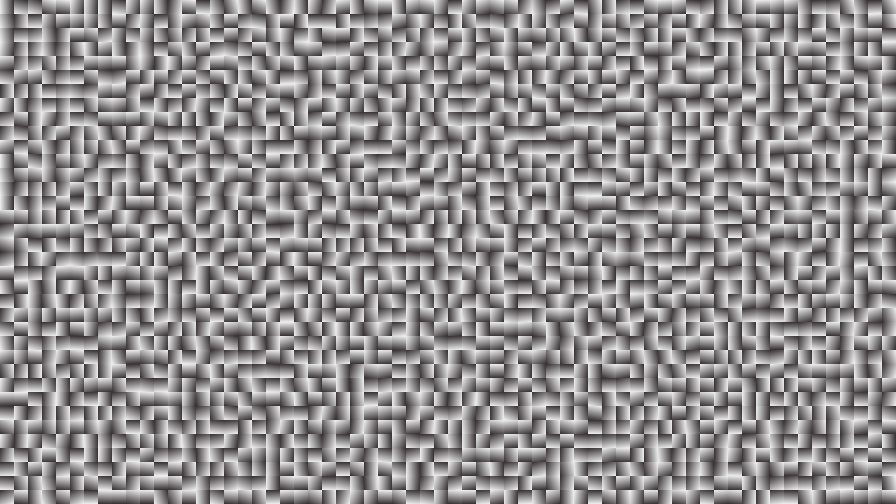
Reproduce this pattern procedurally as a Shadertoy shader.

```glsl
// A grid of square tiles, each shaded by a grey ramp turned at random.

// Two pseudo-random values in 0..1 for one tile.
vec2 tileHash(vec2 tile) {
    vec3 h = fract(tile.xyx * vec3(0.1031, 0.1030, 0.0973));
    h += dot(h, h.yzx + 33.33);
    return fract((h.xx + h.yz) * h.zy);
}

// Ramp from dark to light, running corner to corner across the tile.
vec3 shadedTile(vec2 position) {
    vec2 tile = floor(position);
    vec2 local = position - tile - 0.5;
    vec2 chance = tileHash(tile + 17.0);

    // One of four quarter turns, plus a slight tilt.
    float angle = floor(chance.x * 4.0) * 1.5708 + (chance.y - 0.5) * 1.0;
    vec2 direction = vec2(cos(angle), sin(angle));
    float ramp = 0.5 + dot(local, direction) / (abs(direction.x) + abs(direction.y));

    return mix(vec3(0.20, 0.18, 0.19), vec3(0.945), ramp);
}

void mainImage(out vec4 fragColor, in vec2 fragCoord) {
    const float tilesAcross = 64.0;
    vec3 color = vec3(0.0);

    // Average a 3 x 3 set of samples to smooth the tile edges.
    for (int y = -1; y <= 1; y++) {
        for (int x = -1; x <= 1; x++) {
            vec2 point = fragCoord + vec2(x, y) / 3.0;
            color += shadedTile(point / iResolution.x * tilesAcross);
        }
    }
    fragColor = vec4(color / 9.0, 1.0);
}
```
